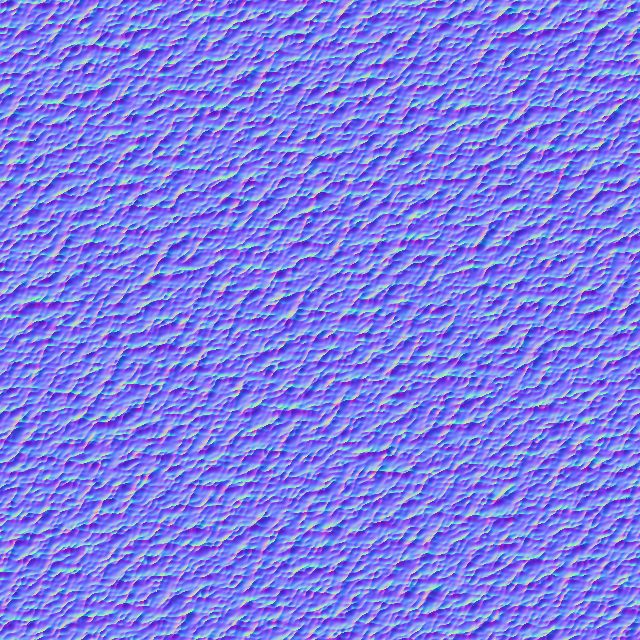
This texture map is drawn by a WebGL 2 fragment shader. Its source:

```glsl
#version 300 es
precision highp float;
// Tangent-space normal map of wind-carved rock with slanted, broken ridges.
// Many sine waves in a narrow fan of directions are summed with their slopes,
// each bending the finer ones; the crests then lean so one face is steeper.

uniform vec2 u_resolution;
out vec4 fragColor;

const float TAU = 6.2831853;
const int WAVES = 88;
const float MIN_FREQUENCY = 26.0;   // cycles per canvas
const float MAX_FREQUENCY = 150.0;
const float MID_FREQUENCY = 62.0;
const float FINE_TILT = 0.25;       // how much finer waves gain in slope
const float DOWNHILL_ANGLE = -1.04; // radians, across the ridges
const float ANGLE_SPREAD = 0.74;    // half width of the direction fan
const float STEEPNESS = 0.69;       // root mean square slope
const float RELIEF = 0.0018;        // typical height of the broad ridges
const float CALM = 0.6;             // how far high ground loses fine ripples
const float DRAG = 0.002;           // bending of fine waves by broad slopes
const float LEAN = 0.24;            // forward lean of the crests
const float MIN_COMPRESSION = 0.5;  // limit for the steepened faces
const vec3 TINT = vec3(1.0, 1.0, 0.985);

float hash(float n) {
    return fract(sin(n * 12.9898 + 4.137) * 43758.5453);
}

vec2 direction(float angle) {
    return vec2(cos(angle), sin(angle));
}

// Returns the slope in xy and the height in z, adding waves from broad to fine.
vec3 waveField(vec2 p, float pixelSize) {
    vec2 slope = vec2(0.0);
    float height = 0.0;
    float waveSlope = STEEPNESS * sqrt(2.0 / float(WAVES));
    for (int i = 0; i < WAVES; i++) {
        float n = float(i) + 0.5;
        float frequency = MIN_FREQUENCY
            * pow(MAX_FREQUENCY / MIN_FREQUENCY, n / float(WAVES));
        float fan = 2.0 * fract(n * 0.618034) - 1.0;
        vec2 heading = direction(DOWNHILL_ANGLE + ANGLE_SPREAD * fan);
        vec2 bent = p + DRAG * slope;
        float phase = TAU * (frequency * dot(bent, heading) + hash(n));

        // Fine ripples gather in hollows and fade below the pixel size.
        float gain = pow(frequency / MID_FREQUENCY, FINE_TILT);
        gain *= 1.0 - CALM * clamp(height / RELIEF, -1.0, 1.0);
        gain *= 1.0 - smoothstep(0.3, 0.5, frequency * pixelSize);

        float amplitude = waveSlope * gain;
        slope += heading * amplitude * cos(phase);
        height += amplitude * sin(phase) / (TAU * frequency);
    }
    return vec3(slope, height);
}

// Slope of the surface after its crests are pushed downhill.
vec2 leaningSlope(vec2 p, float pixelSize) {
    vec2 downhill = direction(DOWNHILL_ANGLE);
    vec3 field = waveField(p, pixelSize);
    for (int i = 0; i < 2; i++) {
        field = waveField(p - LEAN * downhill * field.z, pixelSize);
    }
    float compression = 1.0 + LEAN * dot(downhill, field.xy);
    return field.xy / max(compression, MIN_COMPRESSION);
}

void main() {
    float pixelSize = 1.0 / min(u_resolution.x, u_resolution.y);
    vec2 slope = leaningSlope(gl_FragCoord.xy * pixelSize, pixelSize);

    // Encode the normal with its green axis pointing down.
    vec3 normal = normalize(vec3(-slope.x, slope.y, 1.0));
    fragColor = vec4((0.5 + 0.5 * normal) * TINT, 1.0);
}
```
